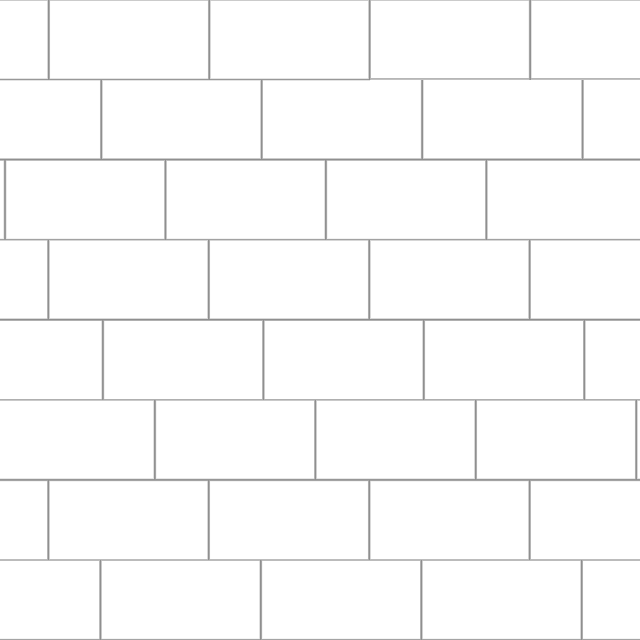
Give the GLSL for this pattern, as a WebGL 2 fragment shader.

```glsl
#version 300 es
precision highp float;

uniform vec2 u_resolution;
out vec4 outColor;

const vec3 TILE_COLOR = vec3(1.0);
const vec3 GROUT_COLOR = vec3(0.56);
const float TILE_WIDTH = 0.2507;
const float ROW_HEIGHT = 0.12513;
const float TOP_LINE = -0.0009;      // first bed joint, measured down from the top
const float JOINT_WIDTH = 0.0033;    // upright joints
const float THICK_BED = 0.0032;      // even bed joints
const float THIN_BED = 0.0020;       // odd bed joints
const float STEP_X = 0.578;          // small step in the first inner bed joint
const float STEP_HEIGHT = 0.0009;
const float EDGE_SOFTNESS = 1.4;     // edge filter width in pixels
const int ROWS = 8;

// Position of the first upright joint in each row, top to bottom
const float ROW_SHIFT[ROWS] = float[ROWS](
    0.0762, 0.1582, 0.0078, 0.0755, 0.1608, 0.2420, 0.0755, 0.1569);

// Filtered coverage of a line, also right for lines thinner than the filter
float lineCoverage(float dist, float width, float blur) {
    return clamp(0.5 + (0.5 * width - abs(dist)) / blur, 0.0, min(1.0, width / blur));
}

// Signed distance to the nearest multiple of a period
float repeatDistance(float x, float period) {
    return x - period * round(x / period);
}

void main() {
    vec2 pos = gl_FragCoord.xy / u_resolution.y;
    float blur = EDGE_SOFTNESS / u_resolution.y;
    float depth = 1.0 - pos.y - TOP_LINE;

    // Bed joints alternate between thick and thin
    float bedIndex = round(depth / ROW_HEIGHT);
    float bedWidth = mod(bedIndex, 2.0) < 0.5 ? THICK_BED : THIN_BED;
    float bedY = bedIndex * ROW_HEIGHT;
    if (bedIndex == 1.0) bedY -= STEP_HEIGHT * step(STEP_X, pos.x);
    float bed = lineCoverage(depth - bedY, bedWidth, blur);

    // Upright joints, shifted row by row
    int row = clamp(int(floor(depth / ROW_HEIGHT)), 0, ROWS - 1);
    float jointDistance = repeatDistance(pos.x - ROW_SHIFT[row], TILE_WIDTH);
    float joint = lineCoverage(jointDistance, JOINT_WIDTH, blur);

    outColor = vec4(mix(TILE_COLOR, GROUT_COLOR, max(bed, joint)), 1.0);
}
```
